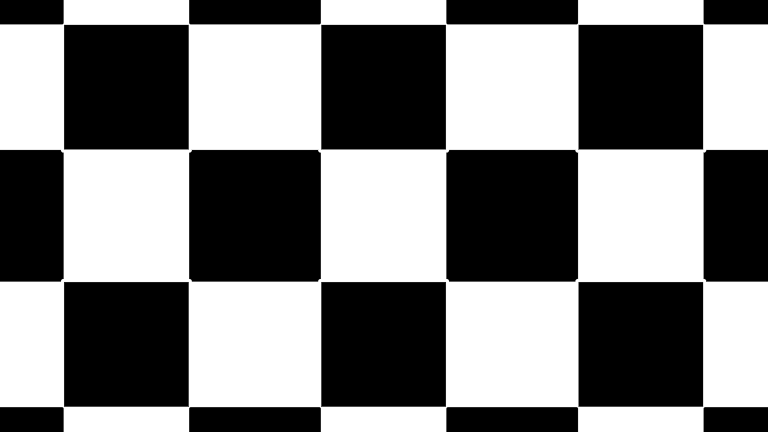
Write a Shadertoy shader that draws this pattern.

```glsl
// Black and white checkerboard of wide and narrow squares with nicked corners.

// Lengths are fractions of the canvas height.
const vec3 PAPER = vec3(1.0);
const vec3 INK = vec3(0.0);
const vec2 CENTRE = vec2(-0.0009, 0.0005);
const float PERIOD = 0.5954;       // spacing of like squares
const float NARROW_HALF = 0.1442;  // half side of the narrow squares
const float WIDE_HALF = 0.1524;    // half side of the wide squares
const float NICK_RADIUS = 0.0064;  // bite out of the middle row's corners
const float ROUND_RADIUS = 0.0040; // softer corners of the outer rows

// Offset from the nearest point of a square lattice.
vec2 repeatCentred(vec2 p) {
    return p - PERIOD * floor(p / PERIOD + 0.5);
}

float boxDistance(vec2 p, float halfSide, float radius) {
    vec2 d = abs(p) - halfSide + radius;
    return length(max(d, 0.0)) + min(max(d.x, d.y), 0.0) - radius;
}

// Square with a disc cut from every corner.
float nickedBoxDistance(vec2 p, float halfSide, float radius) {
    float nick = length(abs(p) - halfSide) - radius;
    return max(boxDistance(p, halfSide, 0.0), -nick);
}

void mainImage(out vec4 fragColor, in vec2 fragCoord) {
    // The layout is mirrored about the centre, so opposite edges meet.
    vec2 p = (fragCoord - 0.5 * iResolution.xy) / iResolution.y - CENTRE;
    float pixel = 1.0 / iResolution.y;

    // Two interleaved lattices, half a period apart.
    vec2 narrowCell = repeatCentred(p - vec2(0.0, 0.5 * PERIOD));
    vec2 wideCell = repeatCentred(p - vec2(0.5 * PERIOD, 0.0));

    // Nicks on the middle row only, rounded corners elsewhere.
    bool middleRow = abs(p.y) < 0.5 * PERIOD;
    float wide = middleRow
        ? nickedBoxDistance(wideCell, WIDE_HALF, NICK_RADIUS)
        : boxDistance(wideCell, WIDE_HALF, ROUND_RADIUS);
    float narrow = boxDistance(narrowCell, NARROW_HALF, 0.0);

    float ink = 1.0 - smoothstep(-0.7 * pixel, 0.7 * pixel, min(wide, narrow));
    fragColor = vec4(mix(PAPER, INK, ink), 1.0);
}
```
